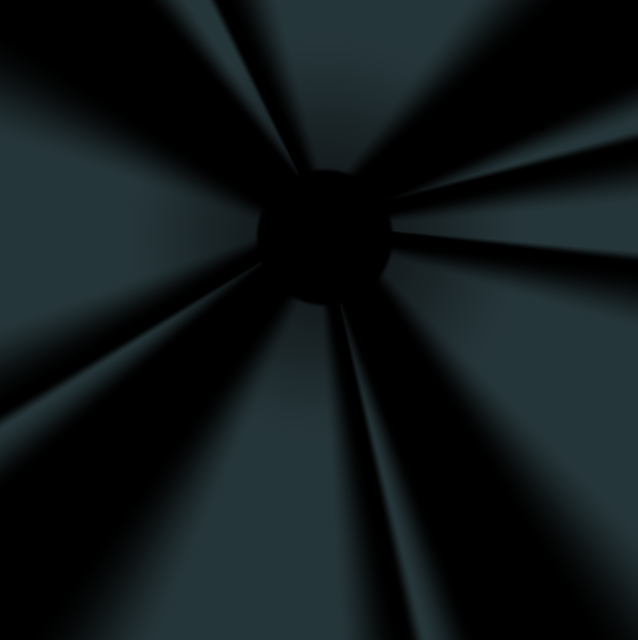
Write a Shadertoy shader that draws this background.

```glsl
// Dark fan of softly shaded teal blades radiating from a black round hub.

const int BLADE_COUNT = 9;
const vec2 HUB_CENTER = vec2(0.009, 0.129);
const float HUB_RADIUS = 0.1055;
const vec3 BLADE_COLOR = vec3(0.147, 0.212, 0.227);
const vec3 INNER_COLOR = vec3(0.078, 0.105, 0.116);

// Blade edges, counterclockwise: angle in degrees, offset from hub center, softness
const vec3 START_EDGES[BLADE_COUNT] = vec3[BLADE_COUNT](
    vec3(147.6,  0.008, 0.28),
    vec3(210.4, -0.019, 0.04),
    vec3(234.1,  0.004, 0.25),
    vec3(281.9,  0.000, 0.04),
    vec3(302.3,  0.030, 0.23),
    vec3(353.1,  0.020, 0.04),
    vec3( 13.4,  0.032, 0.04),
    vec3( 41.6,  0.037, 0.24),
    vec3(115.2, -0.007, 0.04));

const vec3 END_EDGES[BLADE_COUNT] = vec3[BLADE_COUNT](
    vec3(210.4, -0.036, 0.22),
    vec3(220.4, -0.029, 0.13),
    vec3(281.1, -0.012, 0.15),
    vec3(290.9, -0.009, 0.11),
    vec3(353.5,  0.000, 0.19),
    vec3( 12.9,  0.015, 0.16),
    vec3( 25.2,  0.013, 0.12),
    vec3(114.4, -0.019, 0.20),
    vec3(129.9, -0.026, 0.12));

// Light on one side of a ray; the penumbra widens away from the hub
float edgeLight(vec2 p, vec3 edge, float side) {
    float angle = radians(edge.x);
    vec2 direction = vec2(cos(angle), sin(angle));
    vec2 normal = vec2(-direction.y, direction.x);
    float inside = side * (dot(p, normal) - edge.y);
    float penumbra = edge.z * max(dot(p, direction), 0.06);
    return smoothstep(-0.08 * penumbra, penumbra, inside);
}

float bladeLight(vec2 p, vec3 startEdge, vec3 endEdge) {
    return edgeLight(p, startEdge, 1.0) * edgeLight(p, endEdge, -1.0);
}

// Zero inside the hub, one outside
float hubMask(float radius) {
    return smoothstep(HUB_RADIUS - 0.004, HUB_RADIUS + 0.005, radius);
}

void mainImage(out vec4 fragColor, in vec2 fragCoord) {
    vec2 p = (fragCoord - 0.5 * iResolution.xy) / iResolution.y - HUB_CENTER;
    float radius = length(p);

    // Gather the separate blades
    float light = 0.0;
    for (int i = 0; i < BLADE_COUNT; i++) {
        light += bladeLight(p, START_EDGES[i], END_EDGES[i]);
    }

    // Blades darken toward the hub
    float reach = smoothstep(HUB_RADIUS - 0.03, 0.34, radius);
    vec3 color = mix(INNER_COLOR, BLADE_COLOR, reach);
    color *= min(light, 1.0) * hubMask(radius);

    fragColor = vec4(color, 1.0);
}
```
